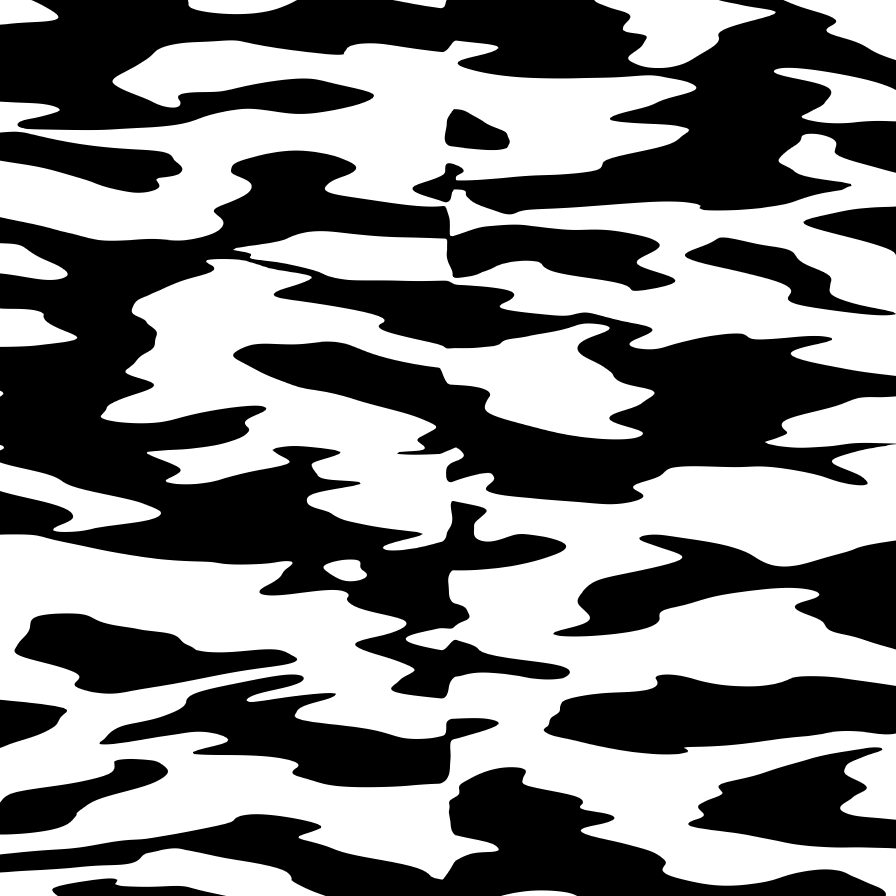
This pattern is drawn by a WebGL 2 fragment shader. Its source:

```glsl
#version 300 es
precision highp float;
// Black and white camouflage of wide, lobed blobs with flat edges and narrow seams.
// Stretched gradient noise is sheared sideways row by row, terraced in height and
// cut at zero; each quarter has its own noise, joined along wobbly seams.

#define BLOB_CELLS vec2(4.8, 15.0)    // main blobs, cells per canvas
#define DETAIL_CELLS vec2(8.5, 29.0)  // smaller notches and lobes
#define DETAIL_AMOUNT 0.4
#define LOBE_CELLS vec2(3.0, 27.0)    // sideways shear that makes the lobed ends
#define LOBE_REACH 0.13
#define SLANT 0.07                    // slow rise and fall of the bands
#define TERRACES 31.0
#define TERRACE_AMOUNT 0.6
#define SEAM_WIDTH 0.007
#define BALANCE 0.0                   // raise for more white

uniform vec2 u_resolution;
out vec4 fragColor;

float hash(vec2 cell) {
    vec3 h = fract(cell.xyx * 0.1031);
    h += dot(h, h.yzx + 33.33);
    return fract((h.x + h.y) * h.z);
}

// Contribution of one lattice corner with a random unit gradient
float corner(vec2 cell, vec2 offset) {
    float angle = 6.2832 * hash(cell);
    return dot(vec2(cos(angle), sin(angle)), offset);
}

float gradientNoise(vec2 p) {
    vec2 cell = floor(p);
    vec2 f = p - cell;
    vec2 blend = f * f * f * (f * (f * 6.0 - 15.0) + 10.0);
    vec2 e = vec2(1.0, 0.0);
    float low = mix(corner(cell, f), corner(cell + e, f - e), blend.x);
    float high = mix(corner(cell + e.yx, f - e.yx), corner(cell + 1.0, f - 1.0), blend.x);
    return mix(low, high, blend.y);
}

// Signed ink field: positive is black
float inkField(vec2 p, vec2 seed) {
    // Lobed ends and slanting bands
    float shear = gradientNoise(p * LOBE_CELLS + seed + 71.3);
    float slant = gradientNoise(p * 2.6 + seed + 23.7);
    p += vec2(LOBE_REACH * shear, SLANT * slant);

    // Soft terraces flatten the upper and lower edges
    float row = p.y * TERRACES;
    float stepped = (floor(row) + smoothstep(0.0, 1.0, fract(row))) / TERRACES;
    p.y = mix(p.y, stepped, TERRACE_AMOUNT);

    float blobs = gradientNoise(p * BLOB_CELLS + seed);
    float detail = gradientNoise(p * DETAIL_CELLS + seed + 47.4);
    return blobs + DETAIL_AMOUNT * detail - BALANCE;
}

void main() {
    vec2 p = gl_FragCoord.xy / u_resolution;

    // Blend the four quarters across their seams
    float wobble = 0.014 * gradientNoise(p * 19.0 + 5.5);
    vec2 side = smoothstep(-SEAM_WIDTH, SEAM_WIDTH, p - 0.5 + vec2(wobble, 0.2 * wobble));
    float field = 0.0;
    for (int i = 0; i < 4; i++) {
        vec2 quarter = vec2(i & 1, i >> 1);
        vec2 weight = mix(1.0 - side, side, quarter);
        field += weight.x * weight.y * inkField(p, quarter * vec2(37.3, 53.6) + 11.2);
    }

    // One-pixel smooth edge from the slope of the field
    float slope = max(length(vec2(dFdx(field), dFdy(field))), 1e-5);
    float ink = clamp(0.5 + field / slope, 0.0, 1.0);
    vec3 paper = vec3(1.0);
    vec3 black = vec3(0.0);
    fragColor = vec4(mix(paper, black, ink), 1.0);
}
```
